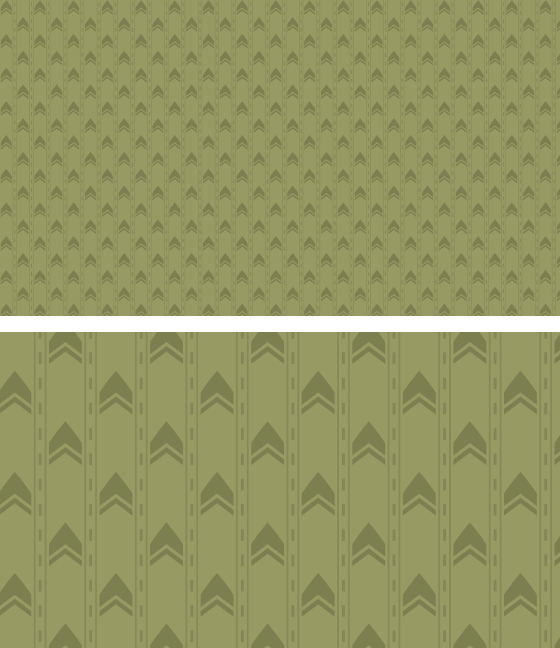
Top, the full canvas; bottom, a detail of the centre.
This pattern is drawn by a WebGL 1 fragment shader. Its source:

```glsl
precision highp float;
// Olive wallpaper: upright arrowheads, each with a chevron beneath, in columns
// staggered by half a repeat and parted by two thin rules with a dashed stitch.
// Every part is an analytic band with box-filtered edges, in column widths.

uniform vec2 u_resolution;

const vec3 GROUND = vec3(0.595, 0.605, 0.390);
const vec3 INK = vec3(0.487, 0.497, 0.315);

const float PITCH = 0.0533333;            // column width / canvas height
const vec2 FIRST_TIP = vec2(0.369, 0.017); // from the top left, in columns
const float REPEAT = 2.0;                 // vertical repeat, in columns

const float HALF_WIDTH = 0.325;
const float ROOF_SLOPE = 1.15;
const float ROOF_CURVE = 0.50;
const float WING_SLOPE = 0.75;
const float NOTCH = 0.43;                 // underside of the head at its axis
const float CHEVRON_TOP = 0.51;
const float CHEVRON_BOTTOM = 0.62;

const float RULE_OFFSET = 0.107;
const float RULE_WIDTH = 0.036;
const float RULE_INK = 0.60;
const float DASH_WIDTH = 0.056;
const float DASH_PERIOD = 0.5;
const float DASH_LENGTH = 0.23;
const float DASH_INK = 0.75;

// Coverage of the side where the distance is negative.
float inside(float dist, float pixel) {
  return clamp(0.5 - dist / pixel, 0.0, 1.0);
}

// Coverage of a strip centred on zero, stable below one pixel.
float strip(float x, float width, float pixel) {
  return inside(x - 0.5 * width, pixel) - inside(x + 0.5 * width, pixel);
}

// Arrowhead and chevron; the tip is at the origin and y runs downward.
float arrow(vec2 p, float pixel) {
  float ax = abs(p.x);
  float roofSlope = ROOF_SLOPE + 2.0 * ROOF_CURVE * ax;
  float roof = (ROOF_SLOPE + ROOF_CURVE * ax) * ax;
  float roofDist = (roof - p.y) / length(vec2(1.0, roofSlope));

  float wingScale = inversesqrt(1.0 + WING_SLOPE * WING_SLOPE);
  float wing = p.y - WING_SLOPE * ax;
  float head = max(roofDist, (wing - NOTCH) * wingScale);
  float chevron = max(CHEVRON_TOP - wing, wing - CHEVRON_BOTTOM) * wingScale;

  float shape = max(inside(head, pixel), inside(chevron, pixel));
  return shape * inside(ax - HALF_WIDTH, pixel);
}

// Two rules and a dashed stitch, centred on x = 0.
float divider(vec2 p, float pixel) {
  float rules = strip(abs(p.x) - RULE_OFFSET, RULE_WIDTH, pixel);
  float along = mod(p.y, DASH_PERIOD) - 0.5 * DASH_PERIOD;
  float dashes = strip(p.x, DASH_WIDTH, pixel)
               * strip(along, DASH_LENGTH, pixel);
  return max(rules * RULE_INK, dashes * DASH_INK);
}

void main() {
  float pixel = 1.0 / (PITCH * u_resolution.y);
  vec2 fromTop = vec2(gl_FragCoord.x, u_resolution.y - gl_FragCoord.y);
  vec2 p = fromTop * pixel - FIRST_TIP;

  // Column cell, shifted by half a repeat on every other column.
  float column = floor(p.x + 0.5);
  float drop = column * 0.5 * REPEAT;
  vec2 motif = vec2(p.x - column, mod(p.y - drop + 0.5, REPEAT) - 0.5);

  // Dividers run midway between the columns.
  vec2 gap = vec2(fract(p.x) - 0.5, p.y);

  float ink = max(arrow(motif, pixel), divider(gap, pixel));
  gl_FragColor = vec4(mix(GROUND, INK, ink), 1.0);
}
```
